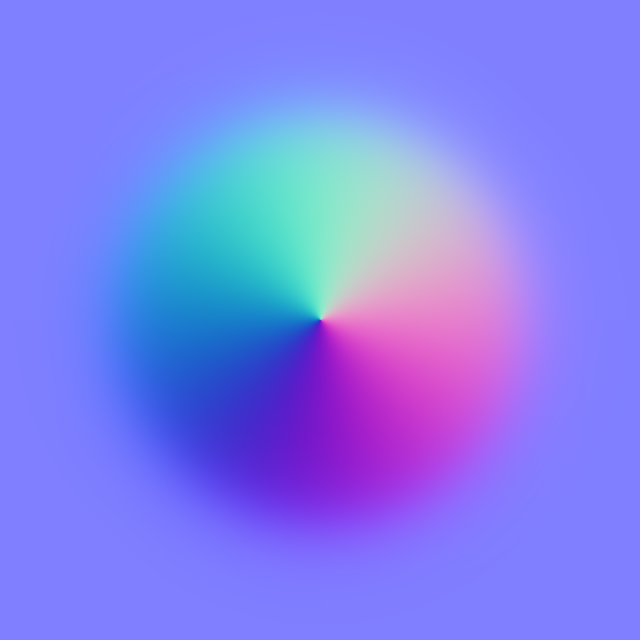
A WebGL 2 fragment shader for this texture map:

```glsl
#version 300 es
precision highp float;

uniform vec2 u_resolution;
out vec4 fragColor;

const vec2 CONE_CENTER = vec2(0.501, 0.5005);
const float CONE_SLOPE = 1.43;   // steepness of the cone's side
const float FOOT_RADIUS = 0.295; // where the slope has dropped to half
const float FOOT_SOFTNESS = 0.035;
const float TIP_RADIUS = 0.001;  // rounding of the apex

// Downhill slope of a cone that eases into a flat plane.
vec2 coneSlope(vec2 p) {
    float radius = length(p);
    vec2 outward = p / sqrt(radius * radius + TIP_RADIUS * TIP_RADIUS);
    float falloff = 1.0 / (1.0 + exp((radius - FOOT_RADIUS) / FOOT_SOFTNESS));
    return outward * CONE_SLOPE * falloff;
}

// Pack a unit normal into the 0..1 colour range.
vec3 encodeNormal(vec3 normal) {
    return normal * 0.5 + 0.5;
}

void main() {
    vec2 uv = gl_FragCoord.xy / u_resolution;
    vec3 normal = normalize(vec3(coneSlope(uv - CONE_CENTER), 1.0));
    fragColor = vec4(encodeNormal(normal), 1.0);
}
```
